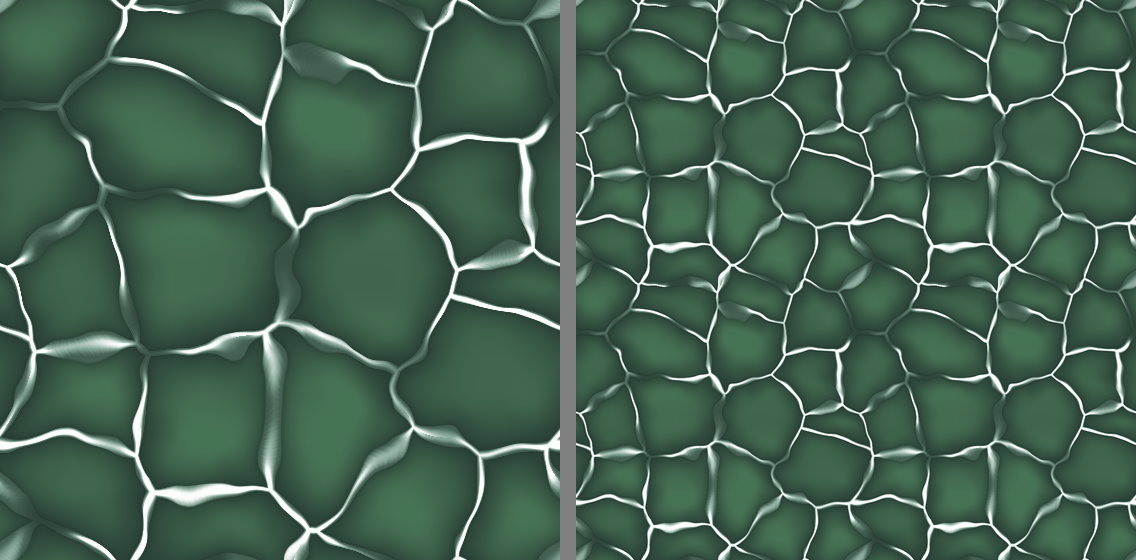
Left: one tile. Right: repeated 2 by 2.
Write a three.js fragment shader that draws this texture.

```glsl
// Dark green polished stone cells parted by twisting, silvery white veins.
varying vec2 vUv;

const vec2 CELLS = vec2(4.0, 5.0);      // cells across and up
const float JITTER = 0.82;              // irregularity of the cell sites
const float WARP_COARSE = 0.052;        // bending of the veins
const float WARP_FINE = 0.021;          // kinks in the veins
const float VEIN_NARROW = 0.0068;       // half widths, in canvas units
const float VEIN_WIDE = 0.024;
const float JUNCTION = 0.035;           // veins narrow within this reach
const float RIBBON_TURN = 1.5;          // sideways wander of the bright ridge
const float SOFTNESS = 46.0;            // rounding of the stone glow
const float GLOW_REACH = 0.080;         // border distance of full glow
const float STREAKS = 90.0;             // fine streaks around a cell
const vec3 STONE_DARK = vec3(0.174, 0.270, 0.225);
const vec3 STONE_LIGHT = vec3(0.280, 0.450, 0.332);
const vec3 VEIN_DIM = vec3(0.265, 0.375, 0.320);
const vec3 VEIN_MID = vec3(0.520, 0.650, 0.590);
const vec3 VEIN_WHITE = vec3(0.985, 0.995, 0.985);

float hash(vec2 p) {
  return fract(sin(dot(p, vec2(127.1, 311.7))) * 43758.5453);
}

// Value noise that wraps after a whole number of periods
float noise(vec2 uv, float period, float seed) {
  vec2 p = uv * period;
  vec2 i = floor(p);
  vec2 f = p - i;
  f = f * f * f * (f * (f * 6.0 - 15.0) + 10.0);
  vec2 a = mod(i, period) + seed;
  vec2 b = mod(i + 1.0, period) + seed;
  return mix(mix(hash(a), hash(vec2(b.x, a.y)), f.x),
             mix(hash(vec2(a.x, b.y)), hash(b), f.x), f.y);
}

vec2 noise2(vec2 uv, float period, float seed) {
  return vec2(noise(uv, period, seed), noise(uv, period, seed + 37.3)) - 0.5;
}

// Site of a cell, in cell units
vec2 site(vec2 cell) {
  vec2 c = mod(cell, CELLS);
  vec2 offset = vec2(hash(c + 3.7), hash(c + 11.9)) - 0.5;
  return cell + 0.5 + JITTER * offset;
}

// Finds the owning cell, its neighbour and the way to its site. Returns the
// nearest, second nearest and rounded border distance, in canvas units
vec3 cellBorder(vec2 uv, out vec2 owner, out vec2 neighbour, out vec2 toSite) {
  vec2 p = uv * CELLS;
  vec2 base = floor(p);
  float nearest = 1e5;
  for (int y = -2; y <= 2; y++) {
    for (int x = -2; x <= 2; x++) {
      vec2 cell = base + vec2(float(x), float(y));
      vec2 r = (site(cell) - p) / CELLS;
      float d = dot(r, r);
      if (d < nearest) { nearest = d; owner = cell; toSite = r; }
    }
  }
  vec2 border = vec2(1.0);
  float sum = 0.0;
  for (int y = -2; y <= 2; y++) {
    for (int x = -2; x <= 2; x++) {
      if (x == 0 && y == 0) continue;
      vec2 cell = owner + vec2(float(x), float(y));
      vec2 r = (site(cell) - p) / CELLS;
      float d = dot(0.5 * (r + toSite), normalize(r - toSite));
      if (d < border.x) { border = vec2(d, border.x); neighbour = cell; }
      else border.y = min(border.y, d);
      sum += exp(-SOFTNESS * d);
    }
  }
  return vec3(max(border, 0.0), -log(sum) / SOFTNESS);
}

void main() {
  vec2 uv = vUv + WARP_COARSE * noise2(vUv, 7.0, 5.1)
                + WARP_FINE * noise2(vUv, 17.0, 61.7);
  vec2 owner, neighbour, toSite;
  vec3 border = cellBorder(uv, owner, neighbour, toSite);

  // Stone: glowing middle, broad dark rim, slow clouds
  float glow = smoothstep(-0.012, GLOW_REACH, border.z);
  glow *= 0.68 + 0.55 * noise(vUv, 6.0, 23.9);
  vec3 color = mix(STONE_DARK, STONE_LIGHT, clamp(glow, 0.0, 1.0));

  // Vein width: swells between junctions, varied on each side
  float open = smoothstep(0.0, JUNCTION, border.y - border.x);
  float wide = open * smoothstep(0.35, 0.8, noise(vUv, 9.0, 83.3));
  float ownHash = hash(mod(owner, CELLS));
  float side = noise(vUv, 13.0, 100.0 + 50.0 * ownHash);
  float width = mix(VEIN_NARROW, VEIN_WIDE, wide) * (0.55 + 0.95 * side);
  float across = border.x / width;

  // Soft contact shadow beside the vein
  color *= 1.0 - 0.13 * exp(-max(border.x - width, 0.0) / 0.006);

  // Ribbon light: the ridge wanders from side to side as the vein twists
  float facing = sign(ownHash - hash(mod(neighbour, CELLS)));
  float turn = RIBBON_TURN * open * (noise(vUv, 12.0, 29.3) - 0.5);
  float offRidge = abs(facing * across - turn) / (1.0 + 0.4 * abs(turn));
  float ridge = 1.0 - smoothstep(0.0, 1.0, offRidge);
  float twist = noise(vUv, 11.0, 47.1);
  float shine = ridge * mix(1.5, 0.6, wide) * smoothstep(0.1, 0.7, twist);
  float angle = atan(toSite.y, toSite.x);
  float streak = sin(STREAKS * angle) + sin(0.6 * STREAKS * angle + 1.3);
  shine += 0.02 * streak * wide * smoothstep(0.0, 0.4, across);
  vec3 vein = mix(VEIN_DIM, VEIN_MID, smoothstep(0.0, 0.55, shine));
  vein = mix(vein, VEIN_WHITE, smoothstep(0.4, 1.0, shine));

  float cover = 1.0 - smoothstep(0.82, 1.06, across);
  cover *= mix(0.3, 1.0, smoothstep(0.08, 0.4, twist));
  gl_FragColor = vec4(mix(color, vein, cover), 1.0);
}
```
